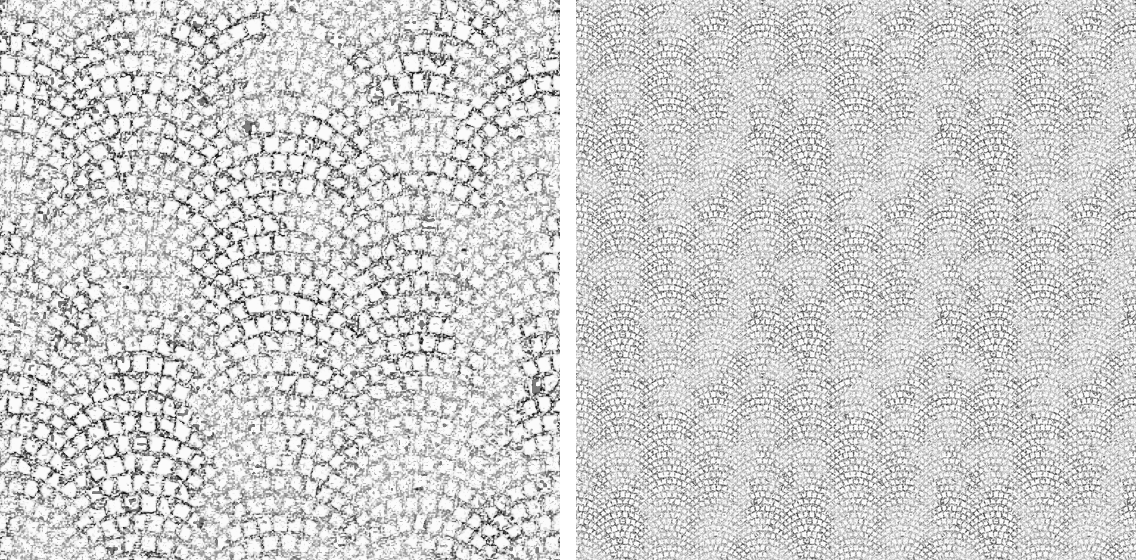
Left: one tile. Right: repeated 3 by 3.
This texture map is drawn by a WebGL 1 fragment shader. Its source:

```glsl
precision highp float;
// Tileable pale cobblestone paving laid in stacked segmental arcs with gritty joints.

uniform vec2 u_resolution;

const float COLUMNS = 4.0;         // arcs across
const float ROWS = 28.0;           // courses down, even so that the bond wraps
const float ROW_SHIFT = 0.85;      // height of the first crest, in courses
const float HALF_ANGLE = 0.785398; // arc opening on each side of its crest
const float STONES = 9.0;          // stones per arc, one more on odd courses
const vec2  JOINT = vec2(0.0021, 0.0031); // half gap beside and between courses
const float CORNER = 0.0025;
const float JITTER = 0.0028;
const float CHIPPING = 0.0075;
const float CUT_SHARE = 0.32;      // stones with a broken corner
const float MARKED_SHARE = 0.09;   // crisp stones with dark pits
const float WHITE = 0.985;
const float JOINT_INK = 0.72;
const float WORN_INK = 0.40;
const float OUTLINE_INK = 0.30;

float hash(vec2 p) {
  return fract(sin(dot(p, vec2(127.1, 311.7))) * 43758.5453);
}

// Value noise with a whole number of cells, so it wraps on the unit square.
float noise(vec2 p, float cells) {
  vec2 g = p * cells;
  vec2 i = floor(g);
  vec2 f = g - i;
  f = f * f * (3.0 - 2.0 * f);
  vec2 a = mod(i, cells);
  vec2 b = mod(i + 1.0, cells);
  return mix(mix(hash(a + cells), hash(vec2(b.x, a.y) + cells), f.x),
             mix(hash(vec2(a.x, b.y) + cells), hash(b + cells), f.x), f.y);
}

float roundedBox(vec2 p, vec2 halfSize) {
  vec2 q = abs(p) - halfSize + CORNER;
  return length(max(q, 0.0)) + min(max(q.x, q.y), 0.0) - CORNER;
}

// Nearest stone: signed distance, offset from its centre, random seed.
vec4 nearestStone(vec2 p) {
  float radius = 0.5 / (COLUMNS * sin(HALF_ANGLE));
  float column = floor(p.x * COLUMNS + 0.5);
  vec2 local = vec2(p.x - column / COLUMNS, p.y);
  float crest = p.y + radius - sqrt(radius * radius - local.x * local.x);
  float nearRow = floor(crest * ROWS - ROW_SHIFT + 0.5);
  vec4 best = vec4(1.0, 0.0, 0.0, 0.0);

  for (int k = -1; k <= 1; k++) {
    float row = nearRow + float(k);
    float count = STONES + mod(row, 2.0);
    vec2 hub = vec2(0.0, (row + ROW_SHIFT) / ROWS - radius);
    vec2 ray = local - hub;
    float turn = atan(ray.x, ray.y) / (2.0 * HALF_ANGLE) + 0.5;
    float index = clamp(floor(turn * count + 0.5), 0.0, count);
    float angle = (index / count - 0.5) * 2.0 * HALF_ANGLE;

    // Diamond stones in the valleys belong to both neighbouring arcs.
    float last = step(count - 0.5, index);
    vec2 id = vec2(mod(column + last, COLUMNS) * 16.0 + index * (1.0 - last),
                   mod(row, ROWS));
    float seed = hash(id + 3.7);

    float c = cos(angle);
    float s = sin(angle);
    vec2 shift = vec2(hash(id + 11.3), hash(id + 23.9)) - 0.5;
    vec2 offset = ray - radius * vec2(s, c) - shift * JITTER;
    vec2 turned = vec2(c * offset.x - s * offset.y, s * offset.x + c * offset.y);
    vec2 halfSize = vec2(radius * HALF_ANGLE / count, 0.5 * c / ROWS) - JOINT;
    halfSize *= 0.93 + 0.12 * hash(id + 41.1);
    float d = roundedBox(turned, halfSize);
    if (d < best.x) best = vec4(d, offset, seed);
  }
  return best;
}

void main() {
  vec2 p = gl_FragCoord.xy / u_resolution;
  float soft = max(0.0012, 0.8 / u_resolution.y);
  vec4 stone = nearestStone(p);
  float seed = stone.w;
  float marked = step(1.0 - MARKED_SHARE, seed);

  // Broad worn patches and fine grit.
  float wear = smoothstep(0.35, 0.75, 0.55 * noise(p, 7.0) + 0.45 * noise(p, 19.0));
  float grit = 0.6 * noise(p, 380.0) + 0.4 * noise(p, 230.0);
  float speck = smoothstep(0.22, 0.82, grit);

  // Chipped outline, with a corner broken off some stones.
  float chips = 0.6 * noise(p, 105.0) + 0.4 * noise(p, 210.0) - 0.5;
  float d = stone.x + (chips * CHIPPING + wear * 0.0022) * (1.0 - 0.8 * marked);
  float heading = 6.28318 * hash(vec2(seed * 91.0, 5.0));
  float corner = dot(stone.yz, vec2(cos(heading), sin(heading))) - 0.0065;
  if (seed < CUT_SHARE) d = max(d, corner + chips * CHIPPING);

  // Joint sand and the dark rim around each stone.
  float joint = smoothstep(-soft, soft, d);
  float rim = exp(-pow(d / 0.0022, 2.0)) * (1.0 - 0.75 * wear);
  float ink = joint * speck * mix(JOINT_INK, WORN_INK, wear);
  ink += rim * OUTLINE_INK * (0.25 + speck);

  // Scratches, pits and dusty grain on the faces.
  float face = 1.0 - joint;
  float scratch = smoothstep(0.68, 0.86, 0.6 * noise(p, 118.0) + 0.4 * noise(p, 240.0));
  float pits = smoothstep(0.60, 0.74, noise(p, 150.0)) * marked;
  float dust = wear * smoothstep(0.58, 0.85, grit) * 0.30;
  ink += face * (scratch * 0.35 + pits * 0.50 + dust);

  gl_FragColor = vec4(vec3(clamp(WHITE - ink, 0.08, 1.0)), 1.0);
}
```
